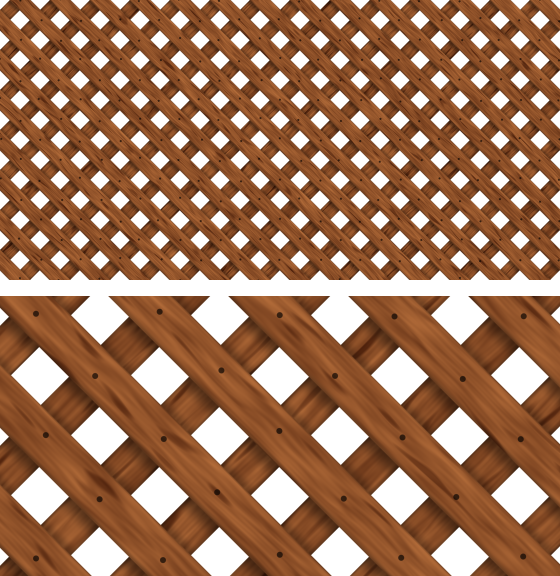
Top: the whole. Bottom: its middle third, enlarged.
Give the GLSL for this pattern, as a Shadertoy shader.

```glsl
float hash(vec2 p) {
    p = fract(p * vec2(0.1317, 0.1731) + 0.37);
    p += dot(p, p.yx + 31.32);
    return fract((p.x + p.y) * p.x * 17.3);
}

float gradientDot(vec2 cell, vec2 offset) {
    float angle = 6.2832 * hash(cell);
    return dot(vec2(cos(angle), sin(angle)), offset);
}

float gradientNoise(vec2 p) {
    vec2 i = floor(p), f = p - i;
    vec2 w = f * f * f * (f * (f * 6.0 - 15.0) + 10.0);
    float low = mix(gradientDot(i, f), gradientDot(i + vec2(1, 0), f - vec2(1, 0)), w.x);
    float high = mix(gradientDot(i + vec2(0, 1), f - vec2(0, 1)), gradientDot(i + 1.0, f - 1.0), w.x);
    return mix(low, high, w.y);
}

// Wood tone for a slat: x runs along the grain, y across it
float woodTone(vec2 p, float seed) {
    p += vec2(seed * 7.3, seed * 3.7);
    p.y += 0.07 * gradientNoise(p * vec2(0.8, 2.0));
    float tone = 0.32 * gradientNoise(p * vec2(0.7, 5.0));
    tone += 0.42 * gradientNoise(p * vec2(1.1, 11.0) + 19.0);
    tone += 0.28 * gradientNoise(p * vec2(2.2, 23.0) + 43.0);
    float streak = smoothstep(0.22, 0.5, gradientNoise(p * vec2(1.3, 9.0) + 71.0));
    return tone - 0.5 * streak + 0.14 * (hash(vec2(seed, 5.0)) - 0.5);
}

vec3 woodColor(float tone) {
    return mix(vec3(0.36, 0.17, 0.07), vec3(0.67, 0.40, 0.21), clamp(tone, -0.3, 1.15));
}

float slatMask(float across, float halfWidth, float blur) {
    return 1.0 - smoothstep(-blur, blur, abs(across) - halfWidth);
}

void mainImage(out vec4 fragColor, in vec2 fragCoord) {
    // Seven lattice periods fit the height; axes are turned by 45 degrees
    vec2 p = 7.0 * (fragCoord - 0.5 * iResolution.xy) / iResolution.y;
    vec2 lattice = vec2(p.x + p.y, p.x - p.y);
    vec2 id = floor(lattice + 0.5);
    vec2 local = lattice - id;
    float blur = 7.0 / iResolution.y;

    // Rear slats, rising to the right, shaded by the slats in front
    float rearTone = 0.58 + woodTone(vec2(lattice.x, local.y), id.y + 40.0);
    vec3 rear = woodColor(rearTone);
    float gap = fract(lattice.x);
    float shadow = 0.42 * smoothstep(0.52, 0.74, gap) + 0.25 * smoothstep(0.4, 0.26, gap);
    rear *= 1.0 - shadow;
    rear *= 1.0 - 0.3 * smoothstep(0.19, 0.26, abs(local.y));

    // Front slats, falling to the right, with a lit and a dark edge
    float frontTone = 0.64 + woodTone(vec2(lattice.y, local.x), id.x);
    frontTone += 0.12 * smoothstep(0.15, 0.23, local.x);
    vec3 front = woodColor(frontTone);
    front *= 1.0 - 0.3 * smoothstep(0.2, 0.265, -local.x);
    front *= 1.0 - 0.22 * smoothstep(0.24, 0.265, local.x);

    // One slightly shifted nail at each crossing
    vec2 shift = 0.12 * (vec2(hash(id + 3.0), hash(id + 17.0)) - 0.5);
    float nail = length(local - shift) - 0.035;
    front *= 1.0 - 0.65 * (1.0 - smoothstep(-blur, blur, nail));

    vec3 color = mix(vec3(1.0), rear, slatMask(local.y, 0.252, blur));
    color = mix(color, front, slatMask(local.x, 0.265, blur));
    fragColor = vec4(color, 1.0);
}
```
